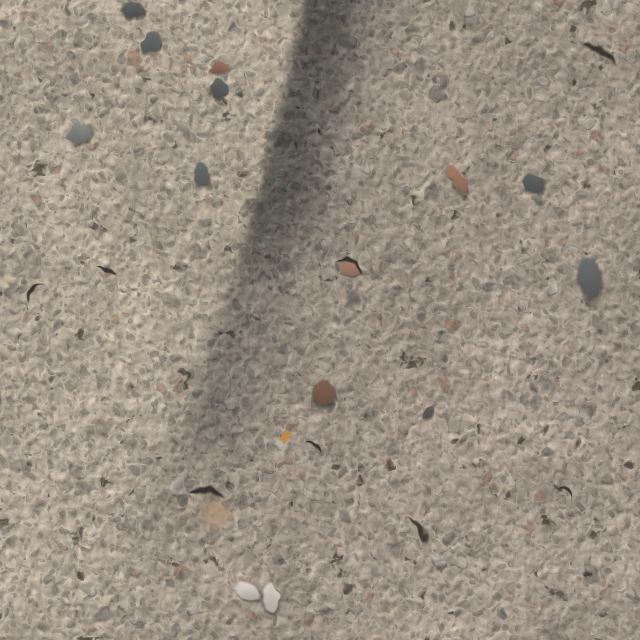
A three.js fragment shader for this texture:

```glsl
// Weathered concrete with exposed pebbles, crossed by a soft slanting shadow.
// Noise gives the cement its grain and relief, jittered grids scatter the
// aggregate, and a few larger stones, chips and cracks are placed on top.

#define CEMENT_LIT vec3(0.685, 0.640, 0.575)
#define CEMENT_DULL vec3(0.645, 0.598, 0.545)
#define SLATE vec3(0.345, 0.350, 0.345)
#define RUST vec3(0.530, 0.400, 0.335)
#define PALE vec3(0.760, 0.735, 0.700)
#define CREVICE vec3(0.170, 0.155, 0.140)
#define GRAIN 0.30
#define RELIEF 0.42
#define SHADE 0.42

varying vec2 vUv;
vec3 col;

float hash(vec2 p) {
  vec3 q = fract(p.xyx * vec3(0.1031, 0.1030, 0.0973));
  q += dot(q, q.yzx + 33.33);
  return fract((q.x + q.y) * q.z);
}

float noise(vec2 p) {
  vec2 i = floor(p), f = fract(p), e = vec2(1.0, 0.0);
  f = f * f * (3.0 - 2.0 * f);
  return mix(mix(hash(i), hash(i + e), f.x),
             mix(hash(i + e.yx), hash(i + 1.0), f.x), f.y);
}

float fbm(vec2 p) {
  float sum = 0.0, amp = 0.5;
  for (int i = 0; i < 4; i++) {
    sum += amp * noise(p);
    p = mat2(1.6, 1.2, -1.2, 1.6) * p + 17.3;
    amp *= 0.5;
  }
  return sum;
}

vec2 turn(vec2 d, float a) {
  return mat2(cos(a), -sin(a), sin(a), cos(a)) * d;
}

// Oval stone with a dark lower rim and a faintly lit top
void stone(vec2 d, vec2 radii, float angle, vec3 tint) {
  float body = length(turn(d, angle) / radii);
  float rim = length(turn(d + vec2(-0.1, 0.2) * radii, angle) / radii);
  col *= 1.0 - 0.3 * (1.0 - smoothstep(0.85, 1.2, rim));
  tint *= 1.0 + 0.12 * clamp(d.y / radii.y, -1.0, 1.0);
  col = mix(col, tint, 1.0 - smoothstep(0.8, 1.08, body));
}

// Curved crack that tapers at both ends
void crack(vec2 d, float reach, float angle, float bend) {
  vec2 q = turn(d, angle) / reach;
  float gap = abs(q.y + bend * q.x * q.x) - 0.15 * (1.0 - q.x * q.x);
  float m = (1.0 - smoothstep(-0.08, 0.12, gap)) * (1.0 - smoothstep(0.7, 1.1, abs(q.x)));
  col = mix(col, CREVICE, 0.85 * m);
}

// One grid of scattered pebbles
void pebbles(vec2 g, float density, float strength) {
  for (int k = 0; k < 9; k++) {
    vec2 c = floor(g) + vec2(mod(float(k), 3.0), floor(float(k) / 3.0)) - 1.0;
    if (hash(c + 5.3) > density) continue;
    vec2 centre = c + vec2(hash(c + 11.7), hash(c + 47.1));
    vec2 radii = mix(vec2(0.17, 0.20), vec2(0.33, 0.46), hash(c + 83.5));
    float hue = hash(c + 129.2);
    vec3 tint = mix(SLATE, CEMENT_DULL * 0.86, hash(c + 61.3));
    tint = mix(tint, RUST, step(0.88, hue));
    tint = mix(tint, PALE, 0.8 * step(hue, 0.14));
    vec3 under = col;
    stone(g - centre, radii, 6.283 * hash(c + 7.9), tint);
    col = mix(under, col, strength);
  }
}

// Sharp dark band above, broad weak shade below and to its right
float shadow(vec2 p) {
  float left = 0.383 + (p.y - 0.62) * (p.y > 0.62 ? 0.25 : 0.36);
  float soft = mix(0.055, 0.014, smoothstep(0.25, 0.6, p.y));
  float enter = smoothstep(left - soft, left + soft, p.x);
  float band = 1.0 - smoothstep(left + 0.035, left + 0.155, p.x);
  float halo = 1.0 - smoothstep(left + 0.05, left + 0.36, p.x);
  float fade = smoothstep(0.03, 0.38, p.y);
  float depth = mix(0.42 * fade, 1.0, smoothstep(0.52, 0.68, p.y));
  return enter * (0.82 * band * depth + 0.22 * halo * fade);
}

void main() {
  vec2 uv = vUv;
  vec2 p = uv + 0.008 * (vec2(noise(uv * 85.0), noise(uv * 85.0 + 31.0)) - 0.5);

  // Cement tone, mottling, pebbles, lit relief and pits
  col = mix(CEMENT_LIT, CEMENT_DULL, smoothstep(0.25, 0.55, uv.x + 0.25 * (0.5 - uv.y)));
  col *= 1.0 + 0.22 * (fbm(uv * 9.0) - 0.47) + GRAIN * (fbm(uv * 75.0) - 0.47);
  pebbles(p * 92.0, 0.6, 0.4);
  pebbles(p * 53.0 + 19.6, 0.4, 0.45);
  pebbles(p * 31.0 + 22.0, 0.13, 0.5);
  col *= 1.0 + RELIEF * (fbm(p * 110.0) - fbm(p * 110.0 + vec2(-0.35, 0.6)));
  col = mix(col, CREVICE, 0.6 * smoothstep(0.68, 0.8, fbm(p * 48.0 + 5.0)));

  // Larger stones
  stone(p - vec2(0.208, 0.984), vec2(0.020, 0.014), -0.3, SLATE);
  stone(p - vec2(0.236, 0.934), vec2(0.014, 0.017), -0.3, SLATE * 1.1);
  stone(p - vec2(0.341, 0.861), vec2(0.016, 0.015), 0.4, SLATE);
  stone(p - vec2(0.343, 0.893), vec2(0.019, 0.010), 0.3, RUST);
  stone(p - vec2(0.315, 0.727), vec2(0.013, 0.021), 0.3, SLATE * 1.1);
  stone(p - vec2(0.124, 0.792), vec2(0.019, 0.014), 0.5, SLATE * 1.4);
  stone(p - vec2(0.835, 0.714), vec2(0.017, 0.014), -0.2, SLATE);
  stone(p - vec2(0.921, 0.566), vec2(0.019, 0.035), 0.1, SLATE * 1.1);
  stone(p - vec2(0.716, 0.718), vec2(0.011, 0.026), 0.6, RUST * 1.1);
  stone(p - vec2(0.505, 0.385), vec2(0.018, 0.022), 0.0, RUST * 0.9);
  stone(p - vec2(0.670, 0.355), vec2(0.008, 0.014), -0.6, SLATE);

  // Pale chips and a warm broken patch
  float patchy = smoothstep(0.038, 0.01, length(p - vec2(0.337, 0.198)));
  col = mix(col, vec3(0.73, 0.61, 0.49), 0.65 * patchy);
  stone(p - vec2(0.547, 0.580), vec2(0.016, 0.012), 0.0, RUST * 1.2);
  stone(p - vec2(0.387, 0.076), vec2(0.022, 0.013), -0.6, PALE);
  stone(p - vec2(0.424, 0.066), vec2(0.014, 0.024), 0.3, PALE);

  // Cracks
  crack(p - vec2(0.550, 0.592), 0.024, -0.4, 0.6);
  crack(p - vec2(0.322, 0.234), 0.030, -0.1, 0.3);
  crack(p - vec2(0.050, 0.546), 0.019, 0.9, 0.4);
  crack(p - vec2(0.168, 0.580), 0.018, -0.4, 0.3);
  crack(p - vec2(0.889, 0.234), 0.016, -0.8, 0.5);
  crack(p - vec2(0.493, 0.305), 0.016, -0.5, 0.3);
  crack(p - vec2(0.658, 0.174), 0.026, -1.0, 0.2);
  crack(p - vec2(0.938, 0.921), 0.034, -0.5, 0.2);

  // Small two-tone stub
  vec2 s = turn(uv - vec2(0.443, 0.314), 0.82), box = abs(s) - vec2(0.014, 0.0055);
  vec3 paper = mix(PALE, vec3(0.78, 0.57, 0.33), smoothstep(-0.007, -0.003, s.x));
  col = mix(col, paper, smoothstep(0.002, -0.001, max(box.x, box.y)));

  // Shadow, slightly cool
  float dark = SHADE * shadow(uv + 0.014 * (fbm(uv * 28.0) - 0.5));
  gl_FragColor = vec4(col * (1.0 - dark * vec3(1.04, 1.0, 0.94)), 1.0);
}
```
